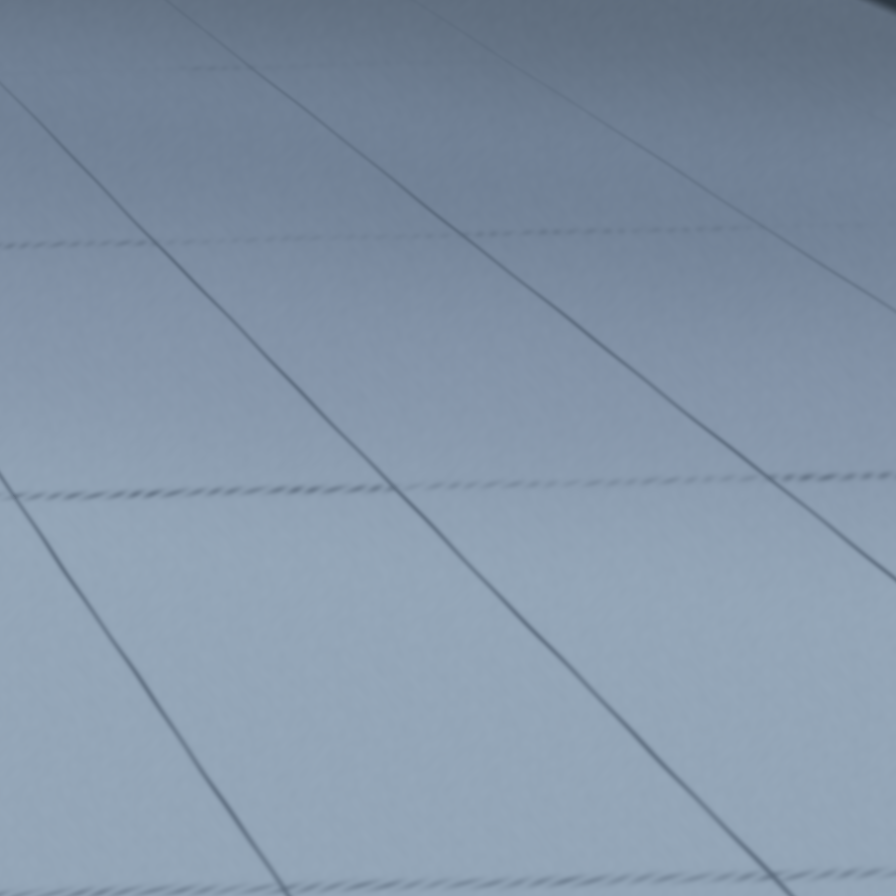
Reproduce this texture procedurally as a Shadertoy shader.

```glsl
// Blue-grey panels receding in perspective, with blurred seams and worn stitched cross rows.

// Layered sines: slow, cloudy variation in about -1..1
float clouds(vec2 p) {
    return 0.5 * sin(p.x * 5.0 + 2.0 * sin(p.y * 4.0))
         + 0.3 * sin(p.y * 9.0 - p.x * 6.0 + 1.0)
         + 0.2 * sin(p.x * 17.0 + p.y * 13.0);
}

// Sines turned by the golden angle: irregular fine mottling in about -1..1
float mottle(vec2 p) {
    float sum = 0.0;
    p += 0.012 * sin(p.yx * 37.0);
    for (float i = 0.0; i < 10.0; i++) {
        vec2 dir = vec2(cos(i * 2.4), sin(i * 2.4));
        sum += sin(dot(p, dir) * (110.0 + 45.0 * i) + i * i * 1.7);
    }
    return sum / 4.5;
}

// Blurred line that fades out smoothly from its centre
float softLine(float d, float width) {
    float w = width + 0.4 / iResolution.y;
    return exp(-d * d / (w * w));
}

// Cloth lit from the near edge, darkening with distance
vec3 clothColor(vec2 q) {
    float s = q.y - 0.09 * (q.x - 0.5) + 0.015 * clouds(q);
    vec3 c = mix(vec3(0.375, 0.43, 0.495), vec3(0.445, 0.508, 0.588), smoothstep(-0.03, 0.16, s));
    c = mix(c, vec3(0.52, 0.583, 0.663), smoothstep(0.17, 0.43, s));
    return mix(c, vec3(0.58, 0.65, 0.72), smoothstep(0.38, 0.66, s));
}

void mainImage(out vec4 fragColor, in vec2 fragCoord) {
    vec2 q = fragCoord / iResolution.xy;
    q.y = 1.0 - q.y; // measured down from the far edge

    // Perspective grid: whole numbers of u are seams, of v are stitched rows
    float depth = q.y + 0.9635;
    float rowDepth = depth + 0.025 * q.x;
    float slope = (q.x + 1.027) / depth;
    float u = (slope - 0.973) / 0.286;
    float v = 5.42 - 6.712 / rowDepth;
    float row = round(v);
    float panel = floor(u);

    // Distances to the nearest lines, in canvas units
    float seamDist = (u - round(u)) * 0.286 * depth / sqrt(1.0 + slope * slope);
    float rowDist = (v - row) * rowDepth * rowDepth / 6.712;
    seamDist += 0.0005 * sin(q.y * 31.0) + 0.0003 * sin(q.y * 83.0 + u);
    rowDist += 0.0006 * sin(q.x * 23.0 + row * 2.0);

    // Cloth with fine mottling
    vec3 color = clothColor(q);
    color += 0.0045 * mottle(q);

    // Seams: blurred lines, fading to the far right
    float seamFade = (1.0 - smoothstep(0.7, 3.6, u)) * (0.55 + 0.45 * smoothstep(0.0, 0.3, q.y));
    seamFade *= 0.88 + 0.12 * sin(q.y * 47.0 + u * 3.0);
    color = mix(color, vec3(0.32, 0.38, 0.45), 0.66 * seamFade * softLine(seamDist, 0.0017 * depth));

    // Stitches: slanted smudged dashes
    float twist = u * 19.0 + rowDist * 95.0 + 0.12 * sin(u * 29.0 + row);
    float dash = 0.5 + 0.5 * cos(6.2832 * twist);
    float blotch = 0.8 + 0.2 * sin(u * 23.0 + row * 4.0) * sin(u * 9.0 + row);

    // Wear differs from panel to panel and grows with distance
    float wear = 0.58 - 0.2 * cos(3.1416 * panel);
    wear = mix(wear, 0.58, smoothstep(1.0, 2.0, row));
    wear *= 0.2 + 0.8 * smoothstep(-1.2, 1.0, row);
    wear *= 1.0 - 0.5 * smoothstep(0.8, 2.4, u) * (1.0 - 0.4 * smoothstep(0.0, 1.0, row));
    float farPatch = smoothstep(0.7, 0.78, u) * (1.0 - smoothstep(0.96, 1.06, u));
    wear += 0.35 * farPatch * (1.0 - smoothstep(-1.0, 0.0, row));
    float stitch = softLine(rowDist, 0.0029 * depth) * (0.32 + 0.68 * dash) * blotch;
    color = mix(color, vec3(0.34, 0.40, 0.47), 0.85 * wear * stitch);

    // Dark gap beyond the far right corner
    float gap = smoothstep(-0.015, 0.025, q.x - 0.965 - 2.3 * q.y);
    color = mix(color, vec3(0.17, 0.21, 0.25), gap);

    fragColor = vec4(color, 1.0);
}
```
